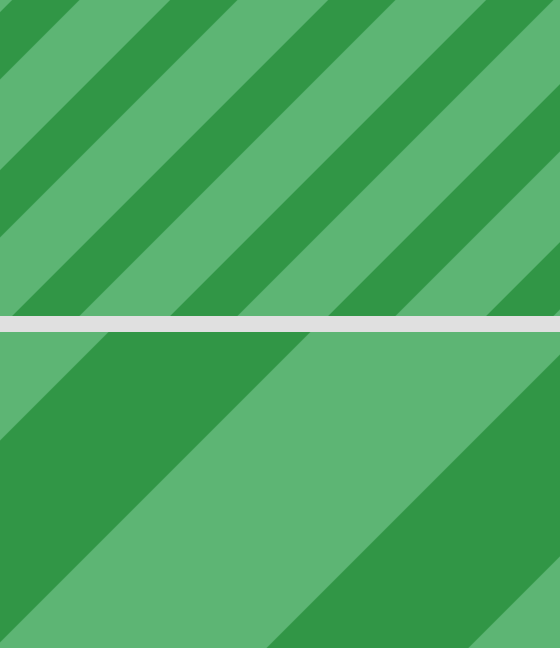
Top: the whole. Bottom: its middle third, enlarged.
Write a Shadertoy shader that draws this pattern.

```glsl
// Signed distance to the nearest diagonal band, in canvas heights
float bandDistance(vec2 p) {
    float phase = 2.0 * (p.x - p.y) - 0.29;
    float fromCentre = abs(fract(phase + 0.5) - 0.5);
    return (fromCentre - 0.213) / (2.0 * sqrt(2.0));
}

void mainImage(out vec4 fragColor, in vec2 fragCoord) {
    vec2 p = fragCoord / iResolution.y;
    float pixel = 1.0 / iResolution.y;

    // Dark bands over the light ground, with smoothed edges
    float band = 1.0 - smoothstep(-0.75 * pixel, 0.75 * pixel, bandDistance(p));
    vec3 lightGreen = vec3(0.365, 0.710, 0.455);
    vec3 darkGreen = vec3(0.192, 0.588, 0.275);
    fragColor = vec4(mix(lightGreen, darkGreen, band), 1.0);
}
```
